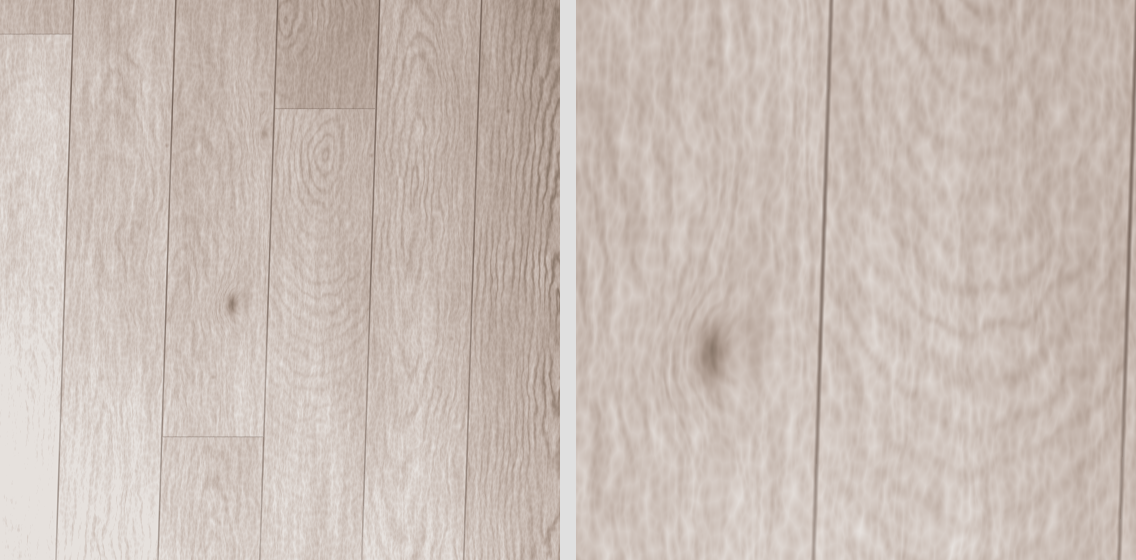
Left: the whole. Right: its middle third, enlarged.
Write a Shadertoy shader that draws this texture.

```glsl
// Pale oak floor: six slightly leaning planks, some with a butt joint.
// Growth rings are stretched distances around a heart in each plank, bent by
// layered sines; fibres, pores and specks come from stretched cellular noise.

// Height of the butt joint in each plank (above 1: none).
const float JOINT[6] = float[6](0.939, 2.0, 0.22, 0.806, 2.0, 2.0);

// Ring heart in each plank: place across, height, vertical squeeze, strength.
const vec4 HEART[6] = vec4[6](
    vec4(0.60, 0.25, 0.25, 0.35), vec4(0.42, -0.05, 0.10, 0.60),
    vec4(0.55, -0.02, 0.20, 0.60), vec4(0.50, 0.72, 0.42, 0.65),
    vec4(0.38, 0.65, 0.12, 0.65), vec4(0.84, 0.42, 0.10, 1.50));

vec2 hash2(vec2 p) {
    vec3 q = fract(p.xyx * vec3(0.1031, 0.1030, 0.0973));
    q += dot(q, q.yzx + 33.33);
    return fract((q.xx + q.yz) * q.zy);
}

// Distance to the nearest scattered point
float cells(vec2 p) {
    vec2 cell = floor(p), f = fract(p);
    float nearest = 2.0;
    for (int j = -1; j <= 1; j++)
        for (int i = -1; i <= 1; i++) {
            vec2 o = vec2(i, j);
            nearest = min(nearest, length(o + hash2(cell + o + 57.0) - f));
        }
    return nearest;
}

// Layered, turned sines, roughly -1 to 1
float waves(vec2 p) {
    float sum = 0.0, amp = 0.5;
    for (int i = 0; i < 4; i++) {
        p = mat2(0.8, 0.6, -0.6, 0.8) * p * 1.7 + 2.3;
        sum += amp * sin(p.x + 1.5 * sin(p.y));
        amp *= 0.62;
    }
    return sum;
}

// Closeness to a knot, 1 at its centre
float knot(vec2 p, vec2 centre, vec2 size) {
    vec2 k = (p - centre) / size;
    return exp(-dot(k, k));
}

void mainImage(out vec4 fragColor, in vec2 fragCoord) {
    vec2 p = fragCoord / iResolution.xy;
    float px = 1.0 / iResolution.y;

    // Plank layout
    float width = 0.182;
    float u = (p.x - 0.1 - 0.032 * p.y) / width;
    int id = clamp(int(floor(u)) + 1, 0, 5);
    float across = fract(u);
    float above = step(JOINT[id], p.y);
    float seed = float(id) * 7.3 + above * 3.1;

    // Growth rings, swelling around the knots
    vec4 heart = HEART[id];
    heart.xy += above * vec2(-0.4, 0.25);
    float bend = waves(p * vec2(14.0, 6.0) + seed);
    float jitter = waves(p * vec2(60.0, 34.0) + seed);
    vec2 fromHeart = vec2((across - heart.x) * width, (p.y - heart.y) * heart.z);
    float r = length(fromHeart + vec2(0.010, 0.005) * bend);
    float inKnotPlank = id == 2 ? 1.0 : 0.0;
    float swell = knot(p, vec2(0.414, 0.456), vec2(0.028, 0.048))
                + 0.5 * knot(p, vec2(0.471, 0.762), vec2(0.016, 0.035));
    r += 0.045 * swell * inKnotPlank + 0.0026 * jitter;
    float ring = 0.5 + 0.5 * sin(6.2832 * (r / 0.0115 + 0.4 * bend));
    float ringFade = heart.w * exp(-6.0 * r) * (0.8 + 0.6 * waves(p * 9.0 + seed));

    // Fibres and pores running along the planks
    vec2 grain = vec2(across * width + 0.005 * bend + 0.0018 * jitter
                      + 0.012 * swell * inKnotPlank, p.y) + seed;
    float streak = cells(grain * vec2(85.0, 5.0));
    float fibre = cells(grain * vec2(190.0, 28.0));
    float pore = cells(grain * vec2(250.0, 100.0));

    // Light falls off towards the top and the right
    float tone = 1.09 - 0.31 * p.x - 0.38 * p.y;
    tone -= 0.26 * smoothstep(0.80, 1.02, p.x);
    tone += id == 2 ? 0.04 * above - 0.02 : 0.04 - 0.12 * above;
    tone += id == 0 ? 0.08 * (1.0 - above) : 0.0;
    tone += 0.09 * waves(vec2(p.x * 10.0, p.y * 3.0) + seed);

    // Wood marks
    tone -= 0.36 * ringFade * (ring * ring * ring - 0.31);
    tone += 0.19 * (streak - 0.45) + 0.17 * (fibre - 0.45) + 0.20 * (pore - 0.45);
    tone -= 0.25 * (1.0 - smoothstep(0.0, 0.018, cells(p * 3.0 + 5.0)));
    tone -= inKnotPlank * (0.14 * swell
          + 0.65 * knot(p, vec2(0.414, 0.456), vec2(0.009, 0.016))
          + 0.35 * knot(p, vec2(0.471, 0.762), vec2(0.006, 0.011)));

    // Tone to colour, with a warm middle
    float t = clamp(tone, -0.2, 1.1);
    vec3 color = mix(vec3(0.57, 0.50, 0.45), vec3(0.87, 0.84, 0.82), t);
    color -= vec3(0.0, 0.015, 0.02) * 4.0 * t * (1.0 - t);

    // Soft seams that come and go, and fainter butt joints
    float side = min(across, 1.0 - across) * width;
    float seam = 1.0 - smoothstep(0.0, 0.0018 + 0.5 * px, side);
    float butt = 1.0 - smoothstep(0.0, 0.0014 + 0.5 * px, abs(p.y - JOINT[id]));
    float seamDepth = 0.42 + 0.38 * p.y + 0.12 * waves(vec2(floor(u + 0.5), p.y * 7.0));
    color += 0.015 * (1.0 - smoothstep(0.002, 0.006, side));
    color = mix(color, vec3(0.40, 0.33, 0.29), max(seam * seamDepth, 0.26 * butt));

    fragColor = vec4(clamp(color, 0.0, 1.0), 1.0);
}
```
